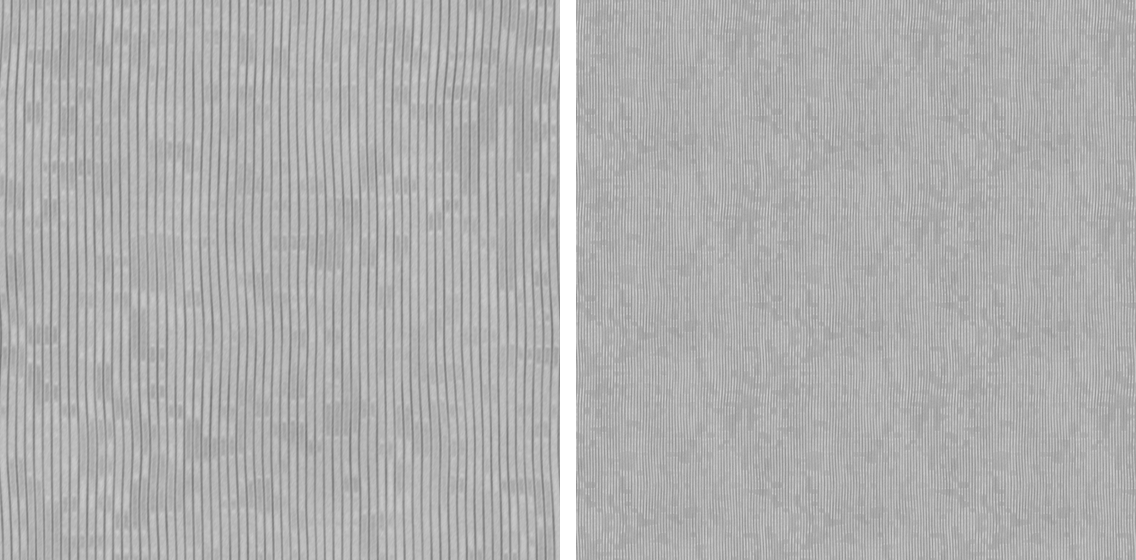
Left: one tile. Right: repeated 3 by 3.
Give the GLSL for this texture, as a Shadertoy shader.

```glsl
const float RIBS = 64.0;
const float GROOVE_SHADE = 0.49;
const float BODY_SHADE = 0.73;
const float GROOVE_HALF_WIDTH = 0.235; // fraction of one rib

float hash(vec2 cell, float seed) {
    vec3 q = fract(vec3(cell.xyx + seed * 7.31) * vec3(0.1031, 0.1030, 0.0973));
    q += dot(q, q.yzx + 33.33);
    return fract((q.x + q.y) * q.z);
}

// Value noise that wraps after a whole number of cells.
float wrapNoise(vec2 p, vec2 period, float seed) {
    vec2 cell = floor(p);
    vec2 f = p - cell;
    f = f * f * (3.0 - 2.0 * f);
    float a = hash(mod(cell, period), seed);
    float b = hash(mod(cell + vec2(1.0, 0.0), period), seed);
    float c = hash(mod(cell + vec2(0.0, 1.0), period), seed);
    float d = hash(mod(cell + vec2(1.0, 1.0), period), seed);
    return mix(mix(a, b, f.x), mix(c, d, f.x), f.y);
}

float noiseOver(vec2 uv, vec2 cells, float seed) {
    return wrapNoise(uv * cells, cells, seed);
}

// Sideways drift of the ribs, in rib widths.
float drift(vec2 uv) {
    float broad = noiseOver(uv, vec2(5.0, 5.0), 1.0) - 0.5;
    float small = noiseOver(uv, vec2(11.0, 10.0), 2.0) - 0.5;
    return 0.7 * broad + 0.25 * small;
}

// Soft dark ovals with pale ends, shared loosely by neighbouring ribs.
float dents(vec2 uv, float rib, float edge) {
    vec2 p = vec2(rib * 0.5 + 0.25, uv.y * 30.0);
    float bump = wrapNoise(p, vec2(RIBS * 0.5, 30.0), 3.0);
    float crown = smoothstep(0.12, 0.45, edge);
    float pale = smoothstep(0.35, 0.54, bump) * (1.0 - smoothstep(0.54, 0.72, bump));
    float dark = smoothstep(0.54, 0.80, bump);
    float strength = mix(0.3, 1.3, noiseOver(uv, vec2(9.0, 8.0), 4.0));
    return strength * crown * (0.04 * pale - 0.065 * dark);
}

// Fine slanted fibres; whole multiples of the period keep them seamless.
float fibres(vec2 uv) {
    vec2 p = vec2(384.0 * uv.x - 192.0 * uv.y, 64.0 * uv.x + 192.0 * uv.y);
    return wrapNoise(p, vec2(64.0), 5.0) - 0.5;
}

// Broad, faint changes of tone over the whole sheet.
float tone(vec2 uv) {
    float patches = noiseOver(uv, vec2(7.0, 5.0), 7.0) - 0.5;
    float bands = noiseOver(uv, vec2(24.0, 6.0), 8.0) - 0.5;
    return 0.022 * patches + 0.022 * bands;
}

void mainImage(out vec4 fragColor, in vec2 fragCoord) {
    vec2 uv = fragCoord / iResolution.xy;

    // Rib number and distance to the nearest groove
    float across = uv.x * RIBS + drift(uv);
    float rib = floor(across);
    float edge = 0.5 - abs(across - rib - 0.5);

    // Groove with a depth that changes along its length
    float grooveId = floor(across + 0.5);
    float wear = wrapNoise(vec2(grooveId, uv.y * 14.0), vec2(RIBS, 14.0), 6.0);
    float width = max(GROOVE_HALF_WIDTH, fwidth(across));
    float groove = 1.0 - smoothstep(0.0, width, edge);
    float shade = mix(BODY_SHADE, GROOVE_SHADE + 0.09 * wear, groove);

    // Surface relief, tone and grain
    shade += dents(uv, rib, edge) + tone(uv);
    shade += 0.045 * fibres(uv);
    fragColor = vec4(vec3(shade), 1.0);
}
```
